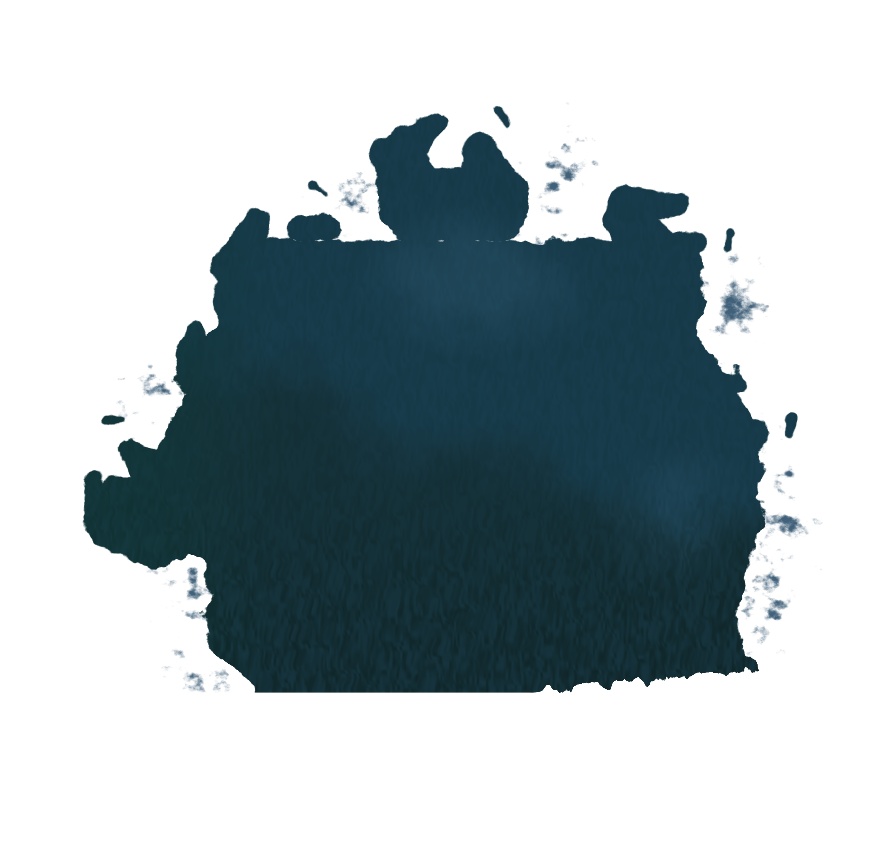
Write a Shadertoy shader that draws this background.

```glsl
// A dark teal ink wash on white paper: a broad body with rounded brush lobes,
// worn, spattered flanks and a flat lower edge. The outline is a distance field;
// layered value noise adds the ragged edges, dry spatter and woven grain.
// Lengths are in hundredths of the canvas width.

#define PAPER vec3(1.0)
#define TEAL vec3(0.09, 0.23, 0.29)
#define DEEP vec3(0.08, 0.19, 0.22)
#define HAZE vec3(0.14, 0.30, 0.38)
#define MOSS vec3(0.07, 0.22, 0.23)
#define SPATTER_INK vec3(0.17, 0.31, 0.42)
#define FLOOR_Y 16.9
#define EDGE_ROUGHNESS 1.1
#define WEAR_DEPTH 5.0
#define GRAIN 0.055

float hash(vec2 p) {
    return fract(sin(dot(p, vec2(127.1, 311.7))) * 43758.5453);
}

float noise(vec2 p) {
    vec2 i = floor(p), f = fract(p);
    f = f * f * (3.0 - 2.0 * f);
    return mix(mix(hash(i), hash(i + vec2(1, 0)), f.x),
               mix(hash(i + vec2(0, 1)), hash(i + vec2(1, 1)), f.x), f.y);
}

float fbm(vec2 p) {
    float sum = 0.0, amp = 0.5;
    for (int i = 0; i < 5; i++) {
        sum += amp * noise(p);
        p = mat2(1.6, 1.2, -1.2, 1.6) * p + 7.3;
        amp *= 0.5;
    }
    return sum / 0.97;
}

// Tapered brush dab from a to b
float dab(vec2 p, vec2 a, vec2 b, float ra, float rb) {
    vec2 ab = b - a;
    float t = clamp(dot(p - a, ab) / dot(ab, ab), 0.0, 1.0);
    return length(p - a - ab * t) - mix(ra, rb, t);
}

// Soft elliptical patch, 1 at its centre
float patchAt(vec2 p, vec2 centre, vec2 radius) {
    return max(0.0, 1.0 - length((p - centre) / radius));
}

// Central mass between two curved flanks
float core(vec2 p) {
    float left = mix(23.0, 24.0 + 0.45 * min(p.y - 59.0, 0.0), smoothstep(31.0, 36.0, p.y));
    left += 2.0 * smoothstep(62.0, 68.0, p.y) + 5.5 * (1.0 - smoothstep(FLOOR_Y, 22.0, p.y));
    float right = 85.0 - 6.5 * smoothstep(44.0, 58.0, p.y);
    right -= 2.0 * (1.0 - smoothstep(28.0, 36.0, p.y));
    right += 2.3 * (1.0 - smoothstep(18.0, 23.0, p.y));
    return max(max(left - p.x, p.x - right), p.y - 67.5);
}

float lobes(vec2 p) {
    // Left flank
    float d = dab(p, vec2(13.7, 36.8), vec2(17.6, 35.5), 4.3, 4.8);
    d = min(d, dab(p, vec2(10.3, 40.4), vec2(11.6, 36.8), 1.1, 2.3));
    d = min(d, dab(p, vec2(14.8, 43.7), vec2(19.5, 39.5), 1.6, 4.0));
    d = min(d, dab(p, vec2(21.9, 57.4), vec2(21.2, 51.6), 1.2, 2.2));
    d = min(d, dab(p, vec2(28.8, 69.6), vec2(26.2, 64.2), 1.3, 2.6));
    // Crown
    d = min(d, dab(p, vec2(33.8, 68.6), vec2(37.0, 68.7), 1.6, 1.3));
    d = min(d, dab(p, vec2(48.7, 80.6), vec2(45.0, 77.6), 1.2, 2.3));
    d = min(d, dab(p, vec2(44.3, 76.6), vec2(46.5, 71.0), 2.9, 4.2));
    d = min(d, dab(p, vec2(53.6, 77.4), vec2(55.2, 71.5), 2.0, 4.5));
    d = min(d, dab(p, vec2(47.0, 71.3), vec2(54.0, 71.3), 4.2, 4.2));
    // Right flank
    d = min(d, dab(p, vec2(70.2, 71.0), vec2(75.5, 71.5), 2.6, 1.2));
    d = min(d, dab(p, vec2(69.8, 70.3), vec2(72.0, 66.5), 2.6, 3.5));
    d = min(d, dab(p, vec2(77.5, 66.9), vec2(70.0, 66.0), 1.5, 1.8));
    d = min(d, dab(p, vec2(82.1, 51.7), vec2(77.0, 50.0), 1.3, 2.0));
    return min(d, dab(p, vec2(84.3, 46.0), vec2(82.0, 42.0), 1.5, 3.0));
}

// Loose comma strokes around the mass
float flecks(vec2 p) {
    float d = dab(p, vec2(55.6, 81.8), vec2(56.7, 80.2), 0.6, 0.4);
    d = min(d, dab(p, vec2(81.5, 68.3), vec2(81.2, 66.6), 0.5, 0.3));
    d = min(d, dab(p, vec2(88.4, 47.5), vec2(88.0, 45.7), 0.6, 0.3));
    d = min(d, dab(p, vec2(35.0, 73.5), vec2(36.3, 72.5), 0.5, 0.3));
    return min(d, dab(p, vec2(11.8, 47.3), vec2(13.7, 47.4), 0.5, 0.3));
}

// Where the brush ran dry
float wearMap(vec2 p) {
    float w = patchAt(p, vec2(62.0, 73.5), vec2(6.5, 10.0));
    w += patchAt(p, vec2(81.3, 59.5), vec2(5.5, 11.0));
    w += patchAt(p, vec2(87.0, 36.5), vec2(6.0, 13.0));
    w += patchAt(p, vec2(84.5, 23.5), vec2(4.5, 9.0));
    w += patchAt(p, vec2(20.0, 27.0), vec2(6.0, 9.5));
    w += patchAt(p, vec2(22.5, 18.5), vec2(7.0, 4.0));
    w += 0.8 * patchAt(p, vec2(17.0, 50.5), vec2(7.0, 8.0));
    w += 0.9 * patchAt(p, vec2(40.0, 71.5), vec2(7.0, 5.5));
    return min(w + 0.5 * patchAt(p, vec2(24.0, 57.0), vec2(3.0, 6.0)), 1.0);
}

vec3 inkColour(vec2 p) {
    float cloud = fbm(p * 0.12) - 0.5;
    float rise = p.y + 0.3 * (p.x - 35.0) - 50.0 + 14.0 * cloud;
    vec3 ink = mix(DEEP, TEAL, smoothstep(-7.0, 5.0, rise));
    ink = mix(ink, MOSS, 0.7 * (1.0 - smoothstep(14.0, 34.0, p.x)));
    float haze = patchAt(p, vec2(53.0, 63.0), vec2(14.0, 9.0))
               + 0.6 * patchAt(p, vec2(76.0, 36.0), vec2(10.0, 9.0));
    ink = mix(ink, HAZE, clamp(haze * (0.6 + 2.0 * cloud), 0.0, 0.6));
    // Upright grain, stronger toward the floor
    float low = 1.0 - smoothstep(FLOOR_Y, 46.0, p.y);
    float grain = noise(p * vec2(3.6, 1.1) + 2.0 * noise(p * 0.7)) - 0.5;
    return ink * (1.0 - 0.08 * low) + GRAIN * (0.35 + low) * grain * vec3(0.4, 0.8, 1.2);
}

void mainImage(out vec4 fragColor, in vec2 fragCoord) {
    vec2 p = 100.0 * fragCoord / iResolution.x;
    float soft = 100.0 / iResolution.x;
    float rough = fbm(p * 0.65) - 0.5;
    float wear = wearMap(p);

    // Solid mass, eaten away where worn
    float d = min(core(p), lobes(p)) + EDGE_ROUGHNESS * rough;
    d += WEAR_DEPTH * wear * (fbm(p * 0.5 + 31.0) - 0.38);
    d = min(d, flecks(p) + 0.8 * rough);
    float solid = 1.0 - smoothstep(-soft, soft, d);

    // Dry spatter
    float limit = 0.82 - 0.42 * wear;
    float spatter = smoothstep(limit, limit + 0.25, fbm(p * vec2(0.6, 0.75) + 11.0));
    spatter *= 0.9 * smoothstep(0.0, 0.15, wear);

    // Flat floor, ragged and rising to the right
    float ragged = smoothstep(59.0, 62.0, p.x);
    float base = FLOOR_Y + 2.0 * smoothstep(60.0, 85.0, p.x)
               + ragged * (0.4 + 2.2 * (fbm(p * vec2(0.9, 0.4)) - 0.5));
    float above = smoothstep(-0.5 * soft, 0.5 * soft, p.y - base);

    vec3 colour = mix(PAPER, SPATTER_INK, spatter * above);
    colour = mix(colour, inkColour(p), solid * above);
    fragColor = vec4(colour, 1.0);
}
```
